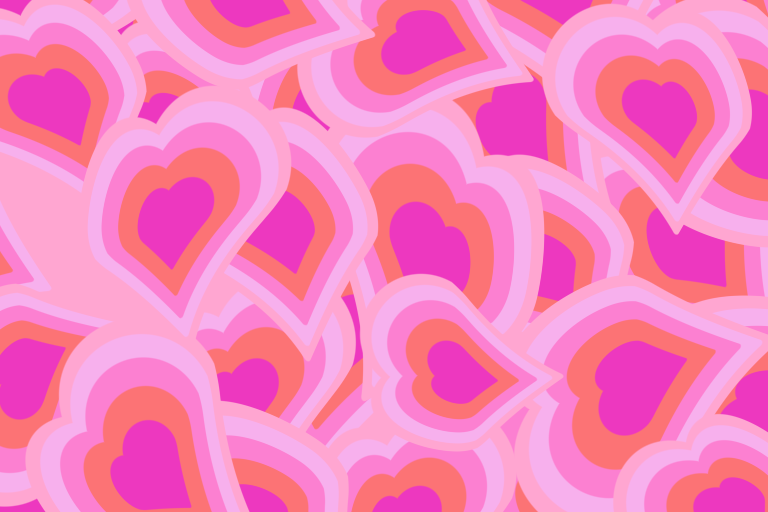
A Shadertoy shader for this pattern:

```glsl
// Overlapping lopsided hearts, each nested in five flat bands of pink, coral and magenta.

const int COLS = 6;
const int ROWS = 5;
const int COUNT = COLS * ROWS;
const int SHUFFLE = 17;            // coprime to COUNT, mixes the paint order
const int BANDS = 5;

const float MARGIN = 0.10;         // how far the layout reaches past the canvas
const float JITTER = 0.55;         // scatter inside a cell
const float SIZE_FIRST = 0.42;     // hearts at the back
const float SIZE_LAST = 0.31;      // hearts at the front
const float SIZE_SPREAD = 0.12;
const float TIP_FROM = -0.5;       // range of rotation, radians
const float TIP_TO = 2.4;
const float STRETCH = 1.18;        // length of the heart
const float LEAN = 0.38;           // raises one lobe over the other
const float BEND = 0.28;           // curls the tip sideways
const float PINCH = 0.65;          // hollows the flanks near the tip
const float ROUNDING = 0.035;
const vec2 HEART_CENTRE = vec2(0.0, 0.56);

const vec3 ROSE = vec3(1.00, 0.65, 0.82);
const vec3 LILAC = vec3(0.97, 0.69, 0.93);
const vec3 PINK = vec3(0.99, 0.50, 0.82);
const vec3 CORAL = vec3(0.99, 0.45, 0.46);
const vec3 MAGENTA = vec3(0.93, 0.22, 0.75);

const vec3 BAND_COLOUR[BANDS] = vec3[BANDS](ROSE, LILAC, PINK, CORAL, MAGENTA);
const float BAND_SCALE[BANDS] = float[BANDS](1.0, 0.89, 0.74, 0.56, 0.35);

// Four random values from a cell and a seed
vec4 hash4(vec3 v) {
    vec4 p = fract(v.xyzx * vec4(0.1031, 0.1030, 0.0973, 0.1099));
    p += dot(p, p.wzxy + 33.33);
    return fract((p.xxyz + p.yzzw) * p.zywx);
}

// Signed distance to a heart with its tip at the origin
float sdHeart(vec2 p) {
    p.x = abs(p.x);
    if (p.x + p.y > 1.0) return length(p - vec2(0.25, 0.75)) - sqrt(2.0) / 4.0;
    vec2 toCleft = p - vec2(0.0, 1.0);
    vec2 toFlank = p - 0.5 * max(p.x + p.y, 0.0);
    return sqrt(min(dot(toCleft, toCleft), dot(toFlank, toFlank))) * sign(p.x - p.y);
}

// Makes one lobe large and high, and curls the tip
vec2 lopside(vec2 p, float amount) {
    p.x += BEND * amount * p.y * abs(p.y);
    p.x *= p.x < 0.0 ? 1.22 : 0.88;
    p.y = (p.y - LEAN * amount * p.x) / STRETCH;
    p.x *= 1.0 + PINCH * max(-p.y, 0.0);
    return p;
}

void mainImage(out vec4 fragColor, in vec2 fragCoord) {
    vec2 uv = fragCoord / iResolution.y;
    vec2 canvas = vec2(iResolution.x / iResolution.y, 1.0);
    vec2 cellSize = (canvas + 2.0 * MARGIN) / vec2(COLS, ROWS);
    vec3 colour = ROSE;

    // Paint the hearts from back to front
    for (int i = 0; i < COUNT; i++) {
        int id = (i * SHUFFLE) % COUNT;
        vec2 cell = vec2(id % COLS, id / COLS);
        vec4 place = hash4(vec3(cell, 3.0));
        vec4 shape = hash4(vec3(cell, 8.0));

        // Place, with every other row shifted
        float shift = 0.5 * mod(cell.y, 2.0) - 0.25;
        vec2 centre = cell + 0.5 + vec2(shift, 0.0) + JITTER * (place.xy - 0.5);
        centre = centre * cellSize - MARGIN;

        // Size, direction and mirror image
        float size = mix(SIZE_FIRST, SIZE_LAST, float(i) / float(COUNT - 1));
        size += SIZE_SPREAD * (place.z - 0.5);
        float angle = mix(TIP_FROM, TIP_TO, place.w);
        float c = cos(angle), s = sin(angle);
        vec2 p = mat2(c, -s, s, c) * (uv - centre) / size;
        if (shape.x < 0.5) p.x = -p.x;
        p = lopside(p, mix(0.6, 1.2, shape.y));

        // Nested bands from the rim to the core
        float edge = 0.8 / (iResolution.y * size);
        for (int b = 0; b < BANDS; b++) {
            float k = BAND_SCALE[b];
            float d = (sdHeart(p / k + HEART_CENTRE) - ROUNDING) * k;
            colour = mix(colour, BAND_COLOUR[b], 1.0 - smoothstep(-edge, edge, d));
        }
    }
    fragColor = vec4(colour, 1.0);
}
```
